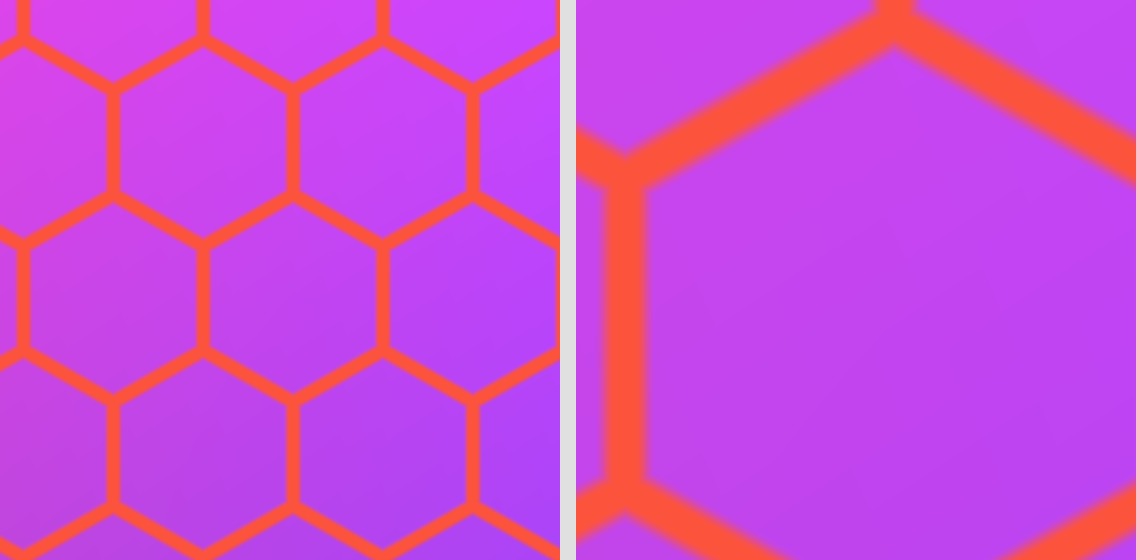
Left, the full canvas; right, a detail of the centre.
A three.js fragment shader for this pattern:

```glsl
// Orange honeycomb outlines over a soft magenta-to-violet gradient.
varying vec2 vUv;

const float CELL_PITCH = 0.321;                // distance between cell centres
const vec2 CELL_CENTRE = vec2(0.5228, 0.468);  // centre of one cell
const float LINE_WIDTH = 0.0245;
const float EDGE_SOFTNESS = 0.006;
const vec2 ROW_STEP = vec2(1.0, 1.7320508);    // two rows span sqrt(3) pitches

const vec3 LINE_COLOUR = vec3(0.99, 0.325, 0.24);
const vec3 TOP_LEFT = vec3(0.86, 0.27, 0.92);
const vec3 TOP_RIGHT = vec3(0.79, 0.27, 1.0);
const vec3 BOTTOM_LEFT = vec3(0.75, 0.27, 0.87);
const vec3 BOTTOM_RIGHT = vec3(0.67, 0.265, 0.97);

// Offset from the nearest point of a rectangular lattice
vec2 latticeOffset(vec2 p, vec2 spacing) {
  return p - spacing * floor(p / spacing + 0.5);
}

// Offset from the nearest cell centre, taken from two interleaved lattices
vec2 hexOffset(vec2 p) {
  vec2 a = latticeOffset(p, ROW_STEP);
  vec2 b = latticeOffset(p - 0.5 * ROW_STEP, ROW_STEP);
  return dot(a, a) < dot(b, b) ? a : b;
}

// Distance to the border of a unit-wide hexagon with upright sides
float hexBorderDistance(vec2 offset) {
  vec2 q = abs(offset);
  return 0.5 - max(q.x, dot(q, 0.5 * ROW_STEP));
}

// Blend of the four corner colours
vec3 cellGradient(vec2 uv) {
  vec3 bottom = mix(BOTTOM_LEFT, BOTTOM_RIGHT, uv.x);
  vec3 top = mix(TOP_LEFT, TOP_RIGHT, uv.x);
  return mix(bottom, top, uv.y);
}

// Coverage of a soft line centred on distance zero
float softLine(float dist, float width, float softness) {
  float halfWidth = 0.5 * width;
  return 1.0 - smoothstep(halfWidth - softness, halfWidth + softness, dist);
}

void main() {
  vec2 offset = hexOffset((vUv - CELL_CENTRE) / CELL_PITCH);
  float dist = hexBorderDistance(offset) * CELL_PITCH;
  float line = softLine(dist, LINE_WIDTH, EDGE_SOFTNESS);
  gl_FragColor = vec4(mix(cellGradient(vUv), LINE_COLOUR, line), 1.0);
}
```
